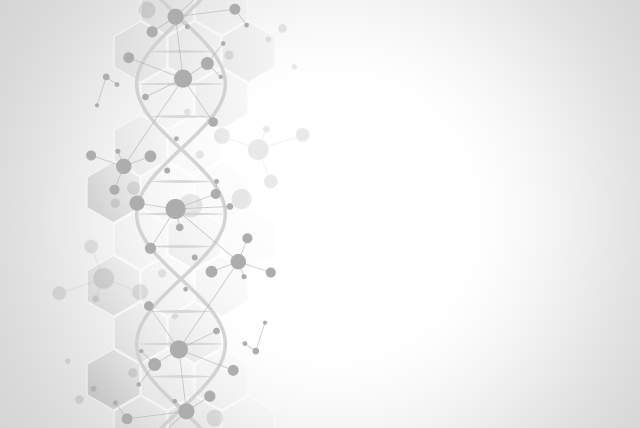
Reproduce this background procedurally as a Shadertoy shader.

```glsl
// A pale vignette behind a vertical double helix, faint hexagon tiles and ball-and-stick molecules.
// The helix is a pair of sines, the tiles a hexagonal lattice, and the molecules are
// drawn twice by a half-turn about the helix centre.
#define VIEW_HEIGHT 512.0
#define HELIX_CENTER vec2(216.5, 256.0)
#define HELIX_RADIUS 53.0
#define HALF_TURN 155.5
#define HEX_WIDTH 64.6
#define HEX_ROW 56.0
#define VIGNETTE 0.165
#define INK 0.68
#define STRAND_TONE 0.81
#define GHOST_ALPHA 0.085

const float PI = 3.14159265;
float pixel; // size of one pixel in view units

float cover(float d) { return clamp(0.5 - d / pixel, 0.0, 1.0); }

float hash(vec2 v) { return fract(sin(dot(v, vec2(12.7, 78.2))) * 4375.5); }

float disc(vec2 p, vec2 c, float r) { return cover(distance(p, c) - r); }

// A ball (xy, radius) tied to a start point: x = ball cover, y = bond cover
vec2 join(vec2 p, vec2 from, vec3 ball) {
    vec2 a = p - from, b = ball.xy - from;
    float t = clamp(dot(a, b) / max(dot(b, b), 0.001), 0.0, 1.0);
    return vec2(disc(p, ball.xy, ball.z), cover(length(a - b * t) - 0.5));
}

// Hub at the origin with four satellites
vec2 cluster(vec2 p, float hub, vec3 a, vec3 b, vec3 c, vec3 d) {
    vec2 o = vec2(0.0);
    vec2 ink = max(max(join(p, o, a), join(p, o, b)), max(join(p, o, c), join(p, o, d)));
    return max(ink, vec2(disc(p, o, hub), 0.0));
}

vec2 star(vec2 p) {
    return cluster(p, 9.2, vec3(-39, -13, 6), vec3(32, -12, 7), vec3(-11, 28, 6), vec3(-7, -18, 3));
}

// Half of the molecule chain; the half-turn supplies the rest
vec2 chain(vec2 p) {
    vec2 crown = vec2(210, 20), upper = vec2(219, 94), side = vec2(148, 199);
    vec2 twig = vec2(127, 92), elbow = vec2(248, 76);
    vec2 ink = star(p - side);
    ink = max(ink, cluster(p - upper, 10.8, vec3(-65, -25, 6.5), vec3(29, -18, 7.7), vec3(-45, 22, 4), vec3(36, 52, 5.7)));
    ink = max(ink, cluster(p - crown, 9.6, vec3(-28, 18, 6.7), vec3(71, -9, 6.5), vec3(30, -28, 3), vec3(14, 12, 2.8)));
    ink = max(ink, max(join(p, upper, vec3(crown, 9)), join(p, upper, vec3(side, 9))));
    ink = max(ink, max(join(p, elbow, vec3(267, 52, 2.7)), join(p, elbow, vec3(264, 92, 2.5))));
    ink = max(ink, max(join(p, twig, vec3(140, 101, 2.8)), join(p, twig, vec3(116, 126, 2.5))));
    ink = max(ink, max(join(p, twig, vec3(twig, 4)), join(p, vec2(281, 11), vec3(295, 30, 2.8))));
    return max(ink, vec2(max(disc(p, vec2(211, 166), 2.8), disc(p, vec2(200, 204), 3.6)), 0.0));
}

// Molecule at the middle of the helix
vec2 core(vec2 p) {
    vec2 hub = vec2(210, 250);
    vec2 ink = cluster(p - hub, 12.0, vec3(-46, -7, 9), vec3(48, -18, 6), vec3(-30, 47, 6.7), vec3(5, 22, 4.5));
    ink = max(ink, max(join(p, hub, vec3(285, 313, 9)), join(p, hub, vec3(275, 247, 4))));
    return max(ink, join(p, vec2(258, 232), vec3(259, 217, 3)));
}

// Pale floating discs, also mirrored by the half-turn
float ghosts(vec2 p) {
    float g = max(disc(p, vec2(176, 12), 10.0), disc(p, vec2(274, 66), 5.5));
    g = max(g, max(disc(p, vec2(338, 34), 5.2), disc(p, vec2(352, 80), 3.2)));
    g = max(g, max(disc(p, vec2(321, 47), 3.5), disc(p, vec2(239, 185), 5.0)));
    return max(g, disc(p, vec2(224, 134), 4.0));
}

// Hexagon tiles: x = shade to subtract, y = pale outline
vec2 tiles(vec2 p) {
    vec2 cell = vec2(HEX_WIDTH, 2.0 * HEX_ROW), d = vec2(1e3), center = vec2(0.0);
    float row = 0.0;
    for (int i = 0; i < 2; i++) {
        float odd = float(i);
        vec2 origin = HELIX_CENTER + vec2((0.25 - 0.5 * odd) * HEX_WIDTH, 2.0 + (odd + 0.5) * HEX_ROW);
        vec2 id = round((p - origin) / cell), c = origin + id * cell;
        if (length(p - c) < length(d)) { d = p - c; center = c; row = 2.0 * id.y + odd; }
    }
    float x = center.x - HELIX_CENTER.x;
    float outerLeft = step(x, -70.0), outerRight = step(70.0, x);
    float present = step(abs(x), 90.0);
    present *= 1.0 - outerLeft * step(row, -2.0);
    present *= 1.0 - outerRight * step(0.5, mod(row, 4.0));
    vec2 q = abs(d);
    float edge = max(q.x, 0.5 * q.x + 0.866 * q.y) - 0.5 * HEX_WIDTH;
    float tone = mix(0.012, 0.05, hash(floor(center))) + 0.05 * outerLeft;
    tone *= 0.85 + 0.5 * (d.y - d.x) / HEX_WIDTH;
    return present * vec2(tone * cover(edge + 1.0), cover(abs(edge + 0.7) - 0.7));
}

// Two sine strands and the rungs between them
float helix(vec2 p) {
    vec2 q = p - HELIX_CENTER;
    float phase = PI * q.y / HALF_TURN, span = HELIX_RADIUS * abs(cos(phase));
    float slope = HELIX_RADIUS * PI / HALF_TURN * sin(phase);
    float strands = cover(abs(abs(q.x) - span) / sqrt(1.0 + slope * slope) - 2.1);
    float gap = HALF_TURN / 4.0, rung = round(q.y / gap) * gap;
    float reach = HELIX_RADIUS * abs(cos(PI * rung / HALF_TURN)) - 2.0;
    float taper = 1.8 * sqrt(max(0.0, 1.0 - abs(q.x) / max(reach, 1.0)));
    float rungs = cover(abs(q.y - rung) - taper) * step(abs(q.x), reach) * step(8.0, reach);
    return max(strands, 0.85 * rungs);
}

void mainImage(out vec4 fragColor, in vec2 fragCoord) {
    pixel = VIEW_HEIGHT / iResolution.y;
    vec2 p = fragCoord * pixel;
    p.y = VIEW_HEIGHT - p.y;

    // Backdrop and tiles
    float tone = 1.0 - VIGNETTE * smoothstep(140.0, 500.0, distance(p, vec2(400, 260)));
    vec2 hex = tiles(p);
    tone = mix(tone - hex.x, 1.0, 0.55 * hex.y);

    // Molecules and their half-turn copies
    vec2 ink = core(p), pale = vec2(0.0);
    pale.x = max(disc(p, vec2(228, 246), 14.0), disc(p, vec2(289, 238), 12.0));
    pale.x = max(pale.x, max(disc(p, vec2(160, 225), 8.0), disc(p, vec2(138, 243), 5.5)));
    for (int i = 0; i < 2; i++) {
        vec2 q = i == 0 ? p : 2.0 * HELIX_CENTER - p;
        ink = max(ink, chain(q));
        pale = max(pale, star((q - vec2(309, 179)) * vec2(-1, 1) / 1.36));
        pale.x = max(pale.x, ghosts(q));
    }

    // Layers from back to front
    tone -= GHOST_ALPHA * max(pale.x, 0.6 * pale.y);
    tone = mix(tone, STRAND_TONE, 0.9 * helix(p));
    tone = mix(tone, INK, 0.65 * ink.y);
    tone = mix(tone, INK, ink.x);
    fragColor = vec4(vec3(tone), 1.0);
}
```
